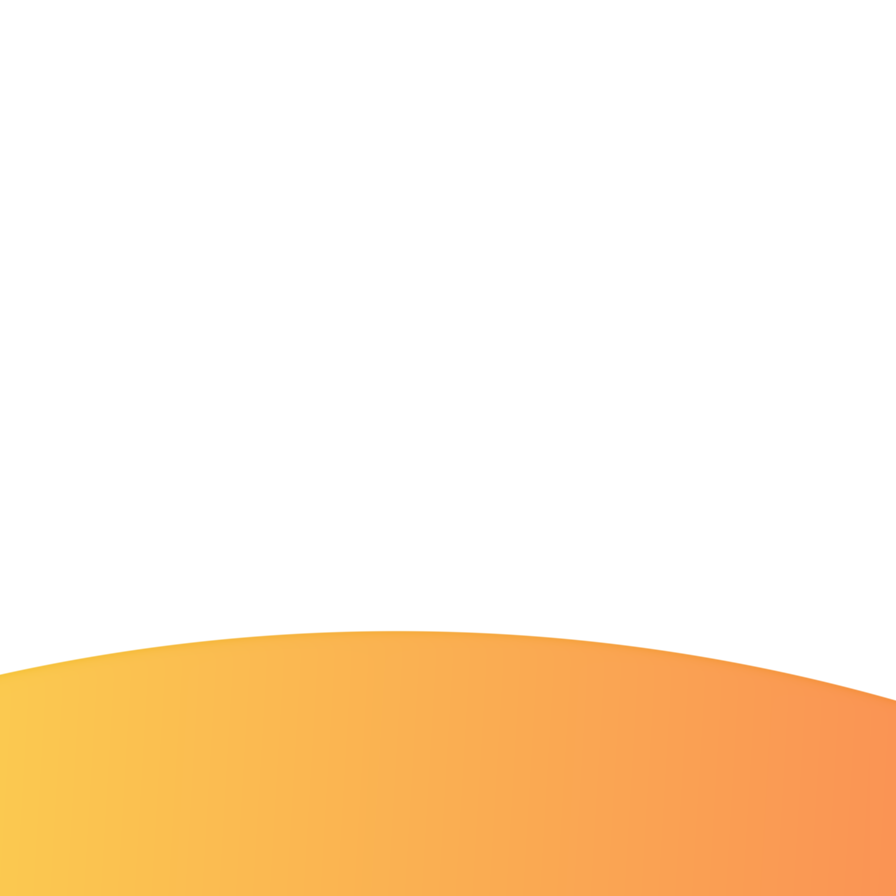
This background is drawn by a Shadertoy shader. Its source:

```glsl
const vec3 PAPER = vec3(1.0);
const vec3 AMBER = vec3(0.984, 0.788, 0.312);
const vec3 CORAL = vec3(0.980, 0.580, 0.330);
const vec3 RIM_TINT = vec3(-0.025, -0.030, -0.110);

const vec2 HILL_TOP = vec2(0.443, 0.2956);
const float HILL_RADIUS = 2.04;
const vec2 GRADIENT_AXIS = vec2(1.0, -0.06);
const float GRADIENT_START = -0.009;
const float RIM_WIDTH = 0.004;
const float EDGE_SOFTNESS = 0.0012;

// Signed distance to the large disc, negative inside
float hillDistance(vec2 p) {
    vec2 center = HILL_TOP - vec2(0.0, HILL_RADIUS);
    return length(p - center) - HILL_RADIUS;
}

// Amber to coral, slightly tilted from horizontal
vec3 hillColor(vec2 p) {
    float t = dot(p, GRADIENT_AXIS) - GRADIENT_START;
    return mix(AMBER, CORAL, clamp(t, 0.0, 1.0));
}

void mainImage(out vec4 fragColor, in vec2 fragCoord) {
    vec2 p = fragCoord / iResolution.xy;
    float d = hillDistance(p);

    // Fill with a thin, more saturated rim
    float rim = exp(-abs(d) / RIM_WIDTH);
    vec3 fill = hillColor(p) + RIM_TINT * rim;

    // Smooth boundary
    float edge = max(EDGE_SOFTNESS, 0.75 / iResolution.y);
    float coverage = 1.0 - smoothstep(-edge, edge, d);
    fragColor = vec4(mix(PAPER, fill, coverage), 1.0);
}
```
